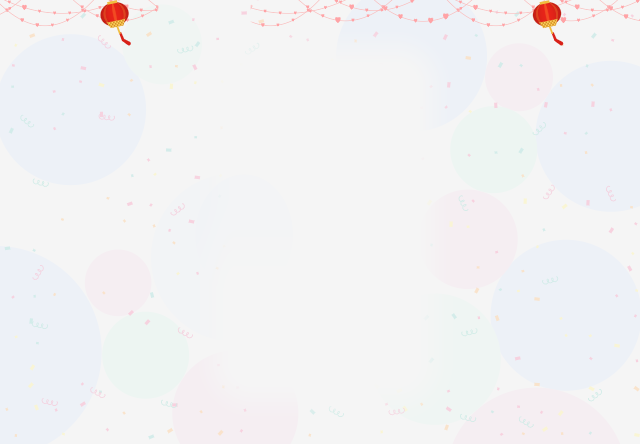
This background is drawn by a Shadertoy shader. Its source:

```glsl
// Pale festive backdrop: pastel discs, confetti, heart garlands and two red lanterns.

const vec3 PAPER = vec3(0.961);
const vec3 BLUE = vec3(0.929, 0.945, 0.969);
const vec3 PINK = vec3(0.961, 0.933, 0.949);
const vec3 GREEN = vec3(0.929, 0.961, 0.949);
const vec3 GOLD = vec3(0.94, 0.74, 0.25);
const vec3 RED = vec3(0.91, 0.14, 0.1);

float hash(vec2 p) {
    return fract(sin(dot(p, vec2(127.1, 311.7))) * 43758.5453);
}

// Antialiased coverage of a signed distance, in canvas heights.
float fill(float d) {
    return clamp(0.5 - d * iResolution.y, 0.0, 1.0);
}

float box(vec2 p, vec2 halfSize) {
    vec2 d = abs(p) - halfSize;
    return length(max(d, 0.0)) + min(max(d.x, d.y), 0.0);
}

float segment(vec2 p, vec2 a, vec2 b) {
    vec2 ab = b - a;
    return length(p - a - ab * clamp(dot(p - a, ab) / dot(ab, ab), 0.0, 1.0));
}

vec2 rotate(vec2 p, float a) {
    return vec2(cos(a) * p.x + sin(a) * p.y, cos(a) * p.y - sin(a) * p.x);
}

void disc(inout vec3 col, vec2 p, vec3 circle, vec3 tint) {
    col = mix(col, tint, fill(length(p - circle.xy) - circle.z));
}

vec3 confettiColor(float h) {
    if (h < 0.35) return vec3(0.97, 0.8, 0.86);
    if (h < 0.6) return vec3(0.98, 0.88, 0.77);
    return h < 0.8 ? vec3(0.81, 0.92, 0.91) : vec3(0.98, 0.96, 0.81);
}

// Small paper chips, one at most per grid cell.
void chips(inout vec3 col, vec2 p, float keep) {
    vec2 id = floor(p / 0.052);
    float h = hash(id + 3.0);
    vec2 q = p - (id + 0.25 + 0.5 * vec2(hash(id + 11.0), hash(id + 23.0))) * 0.052;
    vec2 size = h < 0.15 ? vec2(0.0035, 0.006) : vec2(0.0025, 0.003);
    float d = box(rotate(q, 6.28 * hash(id + 37.0)), size);
    col = mix(col, confettiColor(hash(id + 51.0)), fill(d) * keep * step(h, 0.42));
}

// Curled streamers, drawn as short looping curves.
void streamers(inout vec3 col, vec2 p, float keep) {
    vec2 id = floor(p / 0.16);
    vec2 q = p - (id + 0.25 + 0.5 * vec2(hash(id + 5.0), hash(id + 17.0))) * 0.16;
    q = rotate(q, 2.4 * (hash(id + 29.0) - 0.5));
    float d = 1.0;
    vec2 last = vec2(-0.016, 0.005);
    for (int i = 1; i <= 24; i++) {
        float t = float(i) / 24.0;
        vec2 next = vec2(0.032 * t - 0.016 - 0.004 * sin(t * 18.8), 0.005 * cos(t * 18.8));
        d = min(d, segment(q, last, next));
        last = next;
    }
    vec3 tint = hash(id + 41.0) < 0.55 ? vec3(0.96, 0.8, 0.86) : vec3(0.8, 0.92, 0.9);
    col = mix(col, tint, fill(d - 0.0009) * keep * step(hash(id + 59.0), 0.6));
}

// Repeating sagging string with hearts: s = centre, half width, depth.
void swag(inout vec3 col, vec2 p, vec3 s) {
    float x = mod(p.x - s.x + 0.254, 0.508) - 0.254;
    float drop = s.z * (1.0 - x * x / (s.y * s.y));
    float slope = 2.0 * s.z * x / (s.y * s.y);
    float line = abs(p.y - 1.0 + drop) / sqrt(1.0 + slope * slope) - 0.0007;
    float id = floor(x / 0.034);
    float beadX = (id + 0.5) * 0.034;
    vec2 q = vec2(abs(x - beadX), p.y - 1.0 + s.z * (1.0 - beadX * beadX / (s.y * s.y)));
    float h = hash(vec2(id, s.x * 10.0));
    float heart = length(q - vec2(0.0, 0.6 * q.x)) - mix(0.003, 0.0075, h * h * h);
    float shown = 1.0 - smoothstep(0.354, 0.358, p.x) * (1.0 - smoothstep(0.562, 0.57, p.x));
    col = mix(col, vec3(0.98, 0.74, 0.74), fill(line) * shown);
    col = mix(col, vec3(1.0, 0.64, 0.65), fill(heart) * shown);
}

void lantern(inout vec3 col, vec2 d) {
    vec2 q = rotate(d, 0.2);
    // Tassel and cord
    float along = clamp((d.x - 0.013) / 0.021, 0.0, 1.0);
    float tassel = segment(d, vec2(0.013, -0.043), vec2(0.019, -0.058));
    tassel = min(tassel, segment(d, vec2(0.019, -0.058), vec2(0.032, -0.066)));
    col = mix(col, RED * 0.93, fill(tassel - mix(0.0025, 0.0045, along)));
    col = mix(col, GOLD, fill(segment(q, vec2(0.0, -0.025), vec2(0.003, -0.044)) - 0.002));
    // Ribbed body
    float body = (length(q / vec2(0.032, 0.027)) - 1.0) * 0.027;
    float u = q.x / (0.032 * sqrt(max(1.0 - q.y * q.y / 0.00073, 0.02)));
    float rib = smoothstep(0.82, 1.0, abs(cos(asin(clamp(u, -1.0, 1.0)) * 4.0)));
    vec3 skin = mix(RED, vec3(0.98, 0.42, 0.16), 0.55 * rib) * (1.0 - 0.18 * u * u);
    col = mix(col, skin, fill(body));
    // Gold cap and scalloped collar
    col = mix(col, GOLD, fill(box(q - vec2(0.0, 0.027), vec2(0.011, 0.003))));
    float collar = box(q + vec2(0.0, 0.022), vec2(0.018 + 0.5 * (q.y + 0.022), 0.007));
    float pattern = 0.5 + 0.5 * sin(q.x * 900.0) * sin(q.y * 800.0);
    col = mix(col, mix(vec3(0.82, 0.52, 0.12), vec3(1.0, 0.86, 0.4), pattern), fill(collar));
}

void mainImage(out vec4 fragColor, in vec2 fragCoord) {
    vec2 p = fragCoord / iResolution.y;
    vec3 col = PAPER;
    // Pastel discs
    disc(col, p, vec3(0.159, 0.753, 0.17), BLUE);
    disc(col, p, vec3(-0.009, 0.208, 0.238), BLUE);
    disc(col, p, vec3(1.376, 0.693, 0.17), BLUE);
    disc(col, p, vec3(1.275, 0.29, 0.17), BLUE);
    disc(col, p, vec3(0.927, 0.873, 0.17), BLUE);
    disc(col, p, vec3(0.53, 0.42, 0.19), mix(PAPER, BLUE, 0.35));
    disc(col, p, vec3(1.169, 0.826, 0.0765), PINK);
    disc(col, p, vec3(1.054, 0.461, 0.112), PINK);
    disc(col, p, vec3(0.266, 0.363, 0.075), PINK);
    disc(col, p, vec3(0.53, 0.069, 0.142), PINK);
    disc(col, p, vec3(1.208, -0.077, 0.204), PINK);
    disc(col, p, vec3(1.112, 0.663, 0.098), GREEN);
    disc(col, p, vec3(0.328, 0.2, 0.098), GREEN);
    disc(col, p, vec3(0.365, 0.9, 0.09), mix(PAPER, GREEN, 0.6));
    disc(col, p, vec3(0.98, 0.191, 0.148), mix(PAPER, GREEN, 0.7));
    // Clear soft centre panel, with a faint blue remnant
    float keep = smoothstep(-0.08, 0.02, box(p - vec2(0.73, 0.495), vec2(0.16, 0.31)) - 0.12);
    chips(col, p, 0.85);
    streamers(col, p, 0.85);
    col = mix(PAPER, col, keep);
    float remnant = fill(length((p - vec2(0.55, 0.47)) / vec2(0.11, 0.137)) * 0.12 - 0.12);
    col = mix(col, BLUE, 0.3 * remnant * smoothstep(0.33, 0.56, p.y));
    // Garlands along the top
    swag(col, p, vec3(0.101, 0.11, 0.058));
    swag(col, p, vec3(0.27, 0.105, 0.047));
    swag(col, p, vec3(0.14, 0.13, 0.03));
    swag(col, p, vec3(0.335, 0.09, 0.024));
    swag(col, p, vec3(0.445, 0.11, 0.048));
    for (int i = 0; i < 2; i++) lantern(col, p - vec2(0.258 + 0.974 * float(i), 0.968));
    fragColor = vec4(col, 1.0);
}
```
